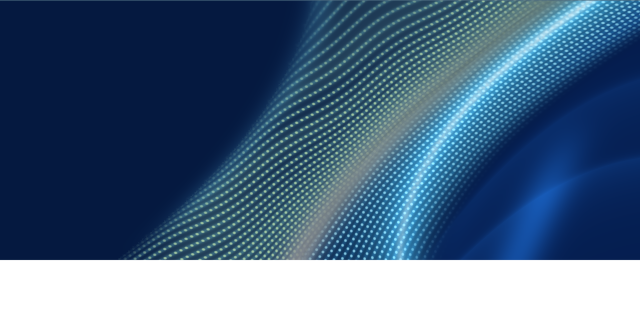
This background is drawn by a Shadertoy shader. Its source:

```glsl
#define FLOOR_Y 0.1875
#define LEFT_EDGE vec3(0.365, 1.05, -0.44)
#define RIBBON vec3(0.93, 0.45, 0.34)
#define STREAK vec3(1.25, 0.0, 0.60)
#define OUTER_EDGE vec3(1.34, 0.23, 0.60)
#define GREEN_ROWS 9.0
#define BLUE_ROWS 17.0
#define BEAD_GAP 0.0175
#define BEAD_RADIUS 0.0040
#define NAVY vec3(0.018, 0.098, 0.25)
#define GREEN_BEAD vec3(0.70, 0.84, 0.65)
#define BLUE_BEAD vec3(0.58, 0.86, 0.95)

float hash(vec2 p) {
    vec3 q = fract(vec3(p.xyx) * 0.1031);
    q += dot(q, q.yzx + 33.33);
    return fract((q.x + q.y) * q.z);
}

float noise(vec2 p) {
    vec2 i = floor(p), f = fract(p);
    f = f * f * (3.0 - 2.0 * f);
    return mix(mix(hash(i), hash(i + vec2(1, 0)), f.x),
               mix(hash(i + vec2(0, 1)), hash(i + 1.0), f.x), f.y);
}

// Horizontal place of a quadratic curve at height t
float bend(vec3 c, float t) { return c.x + t * (c.y + t * c.z); }

float bell(float d, float width) { return exp(-d * d / (width * width)); }

// Crisp on the upper side, slowly fading below
float sheen(float d, float width) {
    return exp(-abs(d) / (d > 0.0 ? width * 0.15 : width));
}

// x: round beads along each row, y: soft line joining them
vec2 beads(float rows, float along, float radius) {
    float density = length(vec2(dFdx(rows), dFdy(rows))) * iResolution.y;
    float across = (fract(rows) - 0.5) / max(density, 0.001);
    float step1 = along / BEAD_GAP + hash(vec2(floor(rows), 7.0));
    float d = length(vec2(across, (fract(step1) - 0.5) * BEAD_GAP));
    float aa = 0.9 / iResolution.y;
    float dotMask = 1.0 - smoothstep(radius - aa, radius + aa, d);
    return vec2(dotMask, bell(across, radius * 1.5));
}

void mainImage(out vec4 fragColor, in vec2 fragCoord) {
    vec2 p = fragCoord / iResolution.y;
    p.x *= 2.0 * iResolution.y / iResolution.x;
    float t = (p.y - FLOOR_Y) / (1.0 - FLOOR_Y);
    float left = bend(LEFT_EDGE, t), ribbon = bend(RIBBON, t);
    float streak = bend(STREAK, t), outer = bend(OUTER_EDGE, t);

    // Navy ground, bluer inside the right hollow
    float hollow = smoothstep(-0.08, 0.08, p.x - outer);
    vec3 col = mix(NAVY, vec3(0.018, 0.115, 0.31), hollow);

    // Broad blue veils in the hollow
    float r = 2.0 - p.x;
    float beam = bell(p.x - 1.615 - 0.44 * (p.y - FLOOR_Y), 0.075);
    beam *= 1.0 - smoothstep(0.35, 0.68, p.y);
    float arcs = 0.55 * sheen(p.y - 0.75 + 0.3 * r + 0.8 * r * r, 0.13)
               + 0.65 * sheen(p.y - 0.505 + 0.15 * r + 0.75 * r * r, 0.09);
    col += hollow * vec3(0.06, 0.20, 0.34) * (0.85 * beam + 0.5 * arcs);

    // Green sheet: rows leave the left edge and turn along the ribbon
    float u = (p.x - left) / (ribbon - left);
    float w = clamp(u, 0.0, 1.3);
    float flow = 0.9 * sqrt(w + 0.002) + w * w * w - 1.3 * t
               + 0.035 * sin(13.0 * p.x + 5.0 * p.y);
    float along = dot(p, vec2(0.72, 0.69));
    vec2 green = beads(flow * GREEN_ROWS, along, BEAD_RADIUS);
    float greenMask = smoothstep(-0.03, 0.12, u) * (1.0 - smoothstep(0.95, 1.08, u));
    float fold = noise(vec2(flow * 4.0, along * 3.0));
    float haze = 0.12 + 0.45 * fold * (1.0 - 0.5 * w) + 0.55 * w * w * (0.35 + 0.65 * t);
    col = mix(col, vec3(0.28, 0.44, 0.47), greenMask * haze * smoothstep(-0.1, 0.5, t + w));
    float focus = 1.0 - 0.6 * smoothstep(0.5, 1.0, t) * (1.0 - smoothstep(0.3, 0.8, u));
    focus *= mix(0.45, 1.0, smoothstep(0.0, 0.3, u));
    col += greenMask * vec3(0.10, 0.17, 0.15) * green.y;
    col = mix(col, GREEN_BEAD, greenMask * green.x * focus * 0.85);
    col += vec3(0.05, 0.10, 0.11) * bell(p.x - left - 0.025, 0.05) * smoothstep(0.0, 0.3, t);

    // Blue sheet from the ribbon to the outer edge
    float v = (p.x - ribbon) / (outer - ribbon);
    float blueMask = smoothstep(-0.02, 0.08, v) * (1.0 - smoothstep(0.78, 1.12, v));
    float blueHaze = 0.25 + 0.4 * t + 0.4 * bell(p.x - streak, 0.12);
    vec3 blueFill = mix(vec3(0.16, 0.43, 0.58), vec3(0.08, 0.30, 0.56),
                        smoothstep(0.5, 1.0, t) * smoothstep(0.5, 0.9, v));
    col = mix(col, blueFill, blueMask * blueHaze);
    float blueFlow = v - 0.18 * t + 0.012 * sin(14.0 * p.y + 6.0 * v);
    vec2 blue = beads(blueFlow * BLUE_ROWS, dot(p, vec2(0.55, 0.84)), BEAD_RADIUS);
    float blueFocus = mix(0.85, 0.4, smoothstep(0.6, 1.0, v));
    col += blueMask * vec3(0.03, 0.10, 0.13) * blue.y;
    col = mix(col, BLUE_BEAD, blueMask * blue.x * blueFocus);

    // Grey ribbon, wider toward the top, with fine strands
    float ribbonGap = p.x - ribbon;
    float strands = 0.85 + 0.15 * noise(vec2(ribbonGap * 110.0, along * 5.0));
    vec3 ribbonColor = mix(vec3(0.60, 0.61, 0.63), vec3(0.43, 0.54, 0.53), t);
    col = mix(col, ribbonColor * strands, 0.85 * bell(ribbonGap, mix(0.055, 0.10, t)));

    // Bright streak with a blue halo
    float streakGap = p.x - streak;
    col += vec3(0.08, 0.19, 0.23) * bell(streakGap, 0.055);
    float sparkle = 0.55 + 0.45 * noise(p * 150.0);
    col = mix(col, vec3(0.82, 0.91, 0.94),
              bell(streakGap, mix(0.012, 0.022, t)) * sparkle * mix(0.45, 0.9, t));

    // Faint top rim and white lower band
    col = mix(col, vec3(0.30, 0.42, 0.50), 0.6 * smoothstep(0.995, 0.999, p.y));
    float aa = 0.7 / iResolution.y;
    col = mix(vec3(1.0), col, smoothstep(-aa, aa, p.y - FLOOR_Y));
    fragColor = vec4(clamp(col, 0.0, 1.0), 1.0);
}
```
